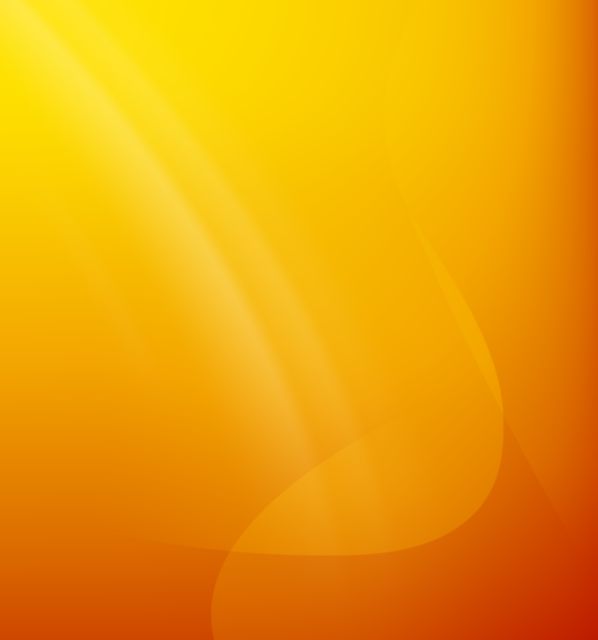
This background is drawn by a Shadertoy shader. Its source:

```glsl
// Warm backdrop: a yellow-to-red heat field, overlapped by three translucent
// curved sheets and crossed by soft light rays falling from the upper left.
// Sheets cool the heat value; the rays are blended in as pale light on top.

// Maps heat (0 = yellow, 1.2 = deep red) to a colour.
vec3 heatColor(float heat) {
    vec3 col = mix(vec3(1.0, 0.90, 0.0), vec3(0.95, 0.64, 0.0), clamp(heat / 0.5, 0.0, 1.0));
    col = mix(col, vec3(0.86, 0.42, 0.0), clamp((heat - 0.5) / 0.33, 0.0, 1.0));
    return mix(col, vec3(0.74, 0.10, 0.0), clamp((heat - 0.83) / 0.37, 0.0, 1.0));
}

// Antialiased coverage, 1 where the signed value is positive.
float fill(float side) {
    float blur = 1.2 / iResolution.y;
    return smoothstep(-blur, blur, side);
}

// Ray profile: slow rise from start, quicker fall around edge.
float ray(float across, float start, float edge, float blur) {
    return smoothstep(start, edge - blur, across)
         * (1.0 - smoothstep(edge - blur, edge + blur, across));
}

// Rounded sheet with a superelliptic lower right corner and bent sides.
float roundedSheet(vec2 p) {
    vec2 q = p - vec2(0.545, 0.66);
    float above = max(-q.y, 0.0);
    q.x += 2.2 * above * above * (1.0 - above);
    float left = max(-q.x, 0.0);
    q.y += 0.27 * left * left;
    q = pow(max(q / vec2(0.297, 0.208), 0.0), vec2(2.6));
    return fill(0.25 * (1.0 - pow(q.x + q.y, 1.0 / 2.6)));
}

// Sheet right of a long edge that hooks back near the top.
float rightSheet(vec2 p) {
    float along = p.y - 0.365;
    float hook = max(0.30 - p.y, 0.0);
    return fill(p.x - (0.698 + 0.46 * along + 0.17 * along * along + 1.68 * hook * hook));
}

// Sheet inside a sideways parabola rising from the bottom.
float lowerSheet(vec2 p) {
    float rise = 0.96 - p.y;
    return fill(p.x - 0.353 - 3.3 * rise * rise);
}

void mainImage(out vec4 fragColor, in vec2 fragCoord) {
    // Unit canvas, y measured downward from the top
    vec2 p = fragCoord / iResolution.xy;
    p.y = 1.0 - p.y;

    // Heat grows downward and toward the right border
    float depth = p.y - 0.16;
    float down = 0.59 * (depth + sqrt(depth * depth + 0.01));
    float side = 0.45 * p.x * p.x + 0.45 * pow(p.x, 10.0);
    float heat = down + (1.0 - down) * side + 0.2 * pow(p.x * p.y, 4.0);

    // Translucent sheets, each fading along its length
    heat -= 0.13 * roundedSheet(p) * smoothstep(0.25, 0.6, p.y) * smoothstep(0.12, 0.6, p.x);
    heat -= 0.09 * lowerSheet(p) * smoothstep(0.61, 0.78, p.y)
          * (1.0 - smoothstep(0.55, 0.9, p.x));
    heat -= 0.05 * rightSheet(p) * (0.4 + 0.6 * smoothstep(0.2, 0.5, p.y))
          * (1.0 - smoothstep(0.7, 0.9, p.y));
    vec3 col = heatColor(heat);

    // Light rays share one gently bending path
    float across = p.x - (0.04 + p.y - 0.45 * p.y * p.y);
    float light = 0.27 * ray(across, -0.16, 0.0, 0.02)
                + 0.18 * ray(across, -0.07, 0.09, 0.02)
                + 0.07 * ray(across, 0.03, 0.165, 0.04);
    light *= 1.0 - smoothstep(0.4, 1.0, p.y);
    light += 0.04 * ray(across, -0.27, -0.205, 0.015)
           * smoothstep(0.2, 0.4, p.y) * (1.0 - smoothstep(0.5, 0.66, p.y));
    col = mix(col, vec3(1.0, 0.95, 0.8), light);

    fragColor = vec4(col, 1.0);
}
```
